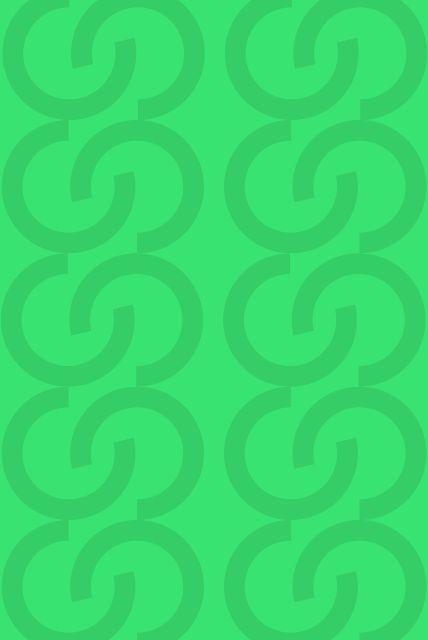
A WebGL 2 fragment shader for this pattern:

```glsl
#version 300 es
precision highp float;
// Columns of interlocked open rings, two per cell, in flat green on green.
// Each cell holds one arc and its half-turn copy, drawn as distance functions;
// rows shift sideways very slightly.
uniform vec2 u_resolution;
out vec4 fragColor;

// Ring band with a gap running from the tilted inner end up to the vertical cut
float openRing(vec2 p) {
  float band = abs(length(p) - 67.6) - 12.4;
  float tilt = radians(13.5);
  float gap = min(p.x, dot(p, vec2(-sin(tilt), cos(tilt))));
  return max(band, gap);
}

void main() {
  // The canvas measures 512 by 768 units
  vec2 p = gl_FragCoord.xy / u_resolution * vec2(512.0, 768.0);
  float pixel = 768.0 / u_resolution.y;

  // Small sideways drift of each row
  float row = floor((p.y + 16.0) / 160.0);
  p.x -= max(row - 2.0, min(2.0 - row, 1.0));

  // Cell coordinates, centred between the two rings
  vec2 pitch = vec2(266.0, 160.0);
  vec2 cell = mod(p + vec2(11.0, 16.0), pitch) - 0.5 * pitch;

  // Left ring and its half-turn partner
  vec2 offset = vec2(41.0, 0.0);
  float d = min(openRing(cell + offset), openRing(offset - cell));

  vec3 background = vec3(0.22, 0.89, 0.445);
  vec3 ringGreen = vec3(0.205, 0.805, 0.4);
  float ink = smoothstep(0.6, -0.6, d / pixel);
  fragColor = vec4(mix(background, ringGreen, ink), 1.0);
}
```
